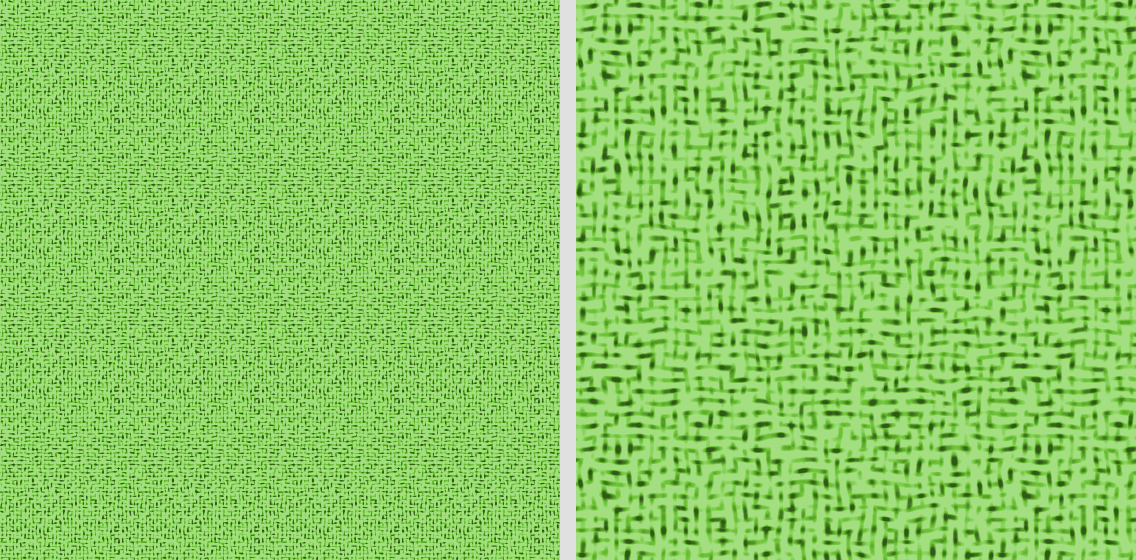
Left, the full canvas; right, a detail of the centre.
Give the GLSL for this texture, as a three.js fragment shader.

```glsl
// Light green woven canvas: a patch of fine crossing threads repeated 4 x 4.
// Short, nearly straight grooves, broken by wrapping gradient noise, run
// upright and level; their depth is mapped through a ramp of greens.
#define REPEATS 4.0        // patches across and down
#define THREADS 36.0       // threads per patch
#define WARP 0.45          // thread wobble, in threads
#define WARP_CELLS 12.0    // wobble cells per patch
#define GROOVE_CORE 0.05   // half width of the full depth, in threads
#define GROOVE_EDGE 0.42   // half width where the groove fades out
#define DEPTH 0.41         // mean groove depth
#define WEAR 1.5           // variation of depth along a groove
#define BEAD 0.13          // deepening where grooves cross
#define GRAIN 0.26         // shift between upright and level grooves

varying vec2 vUv;

const float TAU = 6.2831853;
const vec3 LIGHT = vec3(0.64, 0.87, 0.50);
const vec3 SOFT  = vec3(0.54, 0.83, 0.36);
const vec3 LEAF  = vec3(0.43, 0.76, 0.22);
const vec3 MOSS  = vec3(0.34, 0.62, 0.16);
const vec3 DEEP  = vec3(0.26, 0.47, 0.13);
const vec3 SHADE = vec3(0.19, 0.35, 0.09);

float hash(vec2 p) {
  return fract(sin(dot(p, vec2(127.1, 311.7))) * 43758.545);
}

// Dot product of a wrapped lattice gradient with the offset to it
float corner(vec2 cell, vec2 offset, float period, float seed) {
  float angle = TAU * hash(mod(cell, period) + seed);
  return dot(vec2(cos(angle), sin(angle)), offset);
}

// Gradient noise that wraps after a whole number of cells
float noise(vec2 p, float period, float seed) {
  vec2 i = floor(p), f = fract(p);
  vec2 u = f * f * f * (f * (f * 6.0 - 15.0) + 10.0);
  vec2 e = vec2(1.0, 0.0);
  float low  = mix(corner(i, f, period, seed),
                   corner(i + e.xy, f - e.xy, period, seed), u.x);
  float high = mix(corner(i + e.yx, f - e.yx, period, seed),
                   corner(i + e.xx, f - e.xx, period, seed), u.x);
  return mix(low, high, u.y);
}

// Depth of a broken groove; q.x runs across it and q.y along it
float groove(vec2 q, float bias, float seed) {
  float line = mod(floor(q.x), THREADS);
  float along = q.y * 0.75 + THREADS * 0.75 * hash(vec2(line, seed));
  float period = THREADS * 0.75;
  float strength = DEPTH + bias + WEAR * noise(vec2(line, along), period, seed);
  float profile = 1.0 - smoothstep(GROOVE_CORE, GROOVE_EDGE, abs(fract(q.x) - 0.5));
  float bead = 1.0 - BEAD - BEAD * cos(TAU * q.y);
  return profile * clamp(strength, 0.0, 1.0) * bead;
}

// Greens from the raised thread down to the deepest gap
vec3 ramp(float depth) {
  vec3 c = mix(LIGHT, SOFT, smoothstep(0.20, 0.30, depth));
  c = mix(c, LEAF,  smoothstep(0.30, 0.40, depth));
  c = mix(c, MOSS,  smoothstep(0.42, 0.54, depth));
  c = mix(c, DEEP,  smoothstep(0.54, 0.66, depth));
  return mix(c, SHADE, smoothstep(0.66, 0.80, depth));
}

void main() {
  vec2 patchUv = fract(vUv * REPEATS);

  // Wobbling thread coordinates
  vec2 w = patchUv * WARP_CELLS;
  vec2 wobble = vec2(noise(w, WARP_CELLS, 3.0), noise(w, WARP_CELLS, 41.0));
  vec2 q = patchUv * THREADS + WARP * wobble;

  // Where upright grooves deepen the level ones fade, so the tone stays even
  float lean = 0.3 * sin(TAU * patchUv.y) + noise(patchUv * 12.0, 12.0, 17.0);
  float bias = GRAIN * lean;

  float upright = groove(q, bias, 59.0);
  float level = groove(q.yx, -bias, 83.0);
  gl_FragColor = vec4(ramp(max(upright, level)), 1.0);
}
```
